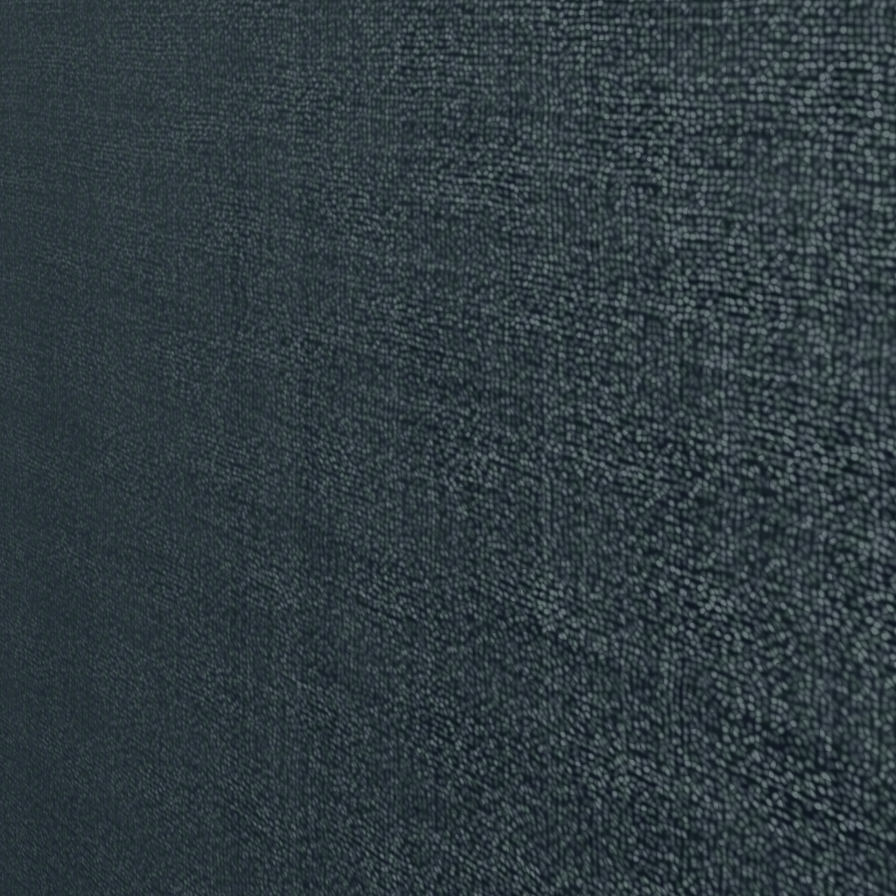
A WebGL 1 fragment shader for this texture:

```glsl
precision highp float;
// Dark blue-grey woven cloth seen at an angle, its grain growing coarser to the right.

#define COLUMN_DENSITY 600.0
#define ROW_DENSITY 192.0
#define COLUMN_VANISH 1.3
#define ROW_VANISH 1.0
#define CONTRAST_LEFT 0.20
#define CONTRAST_RIGHT 0.80
#define STREAK_STRENGTH 0.30
#define SHADOW vec3(0.055, 0.090, 0.122)
#define MIDDLE vec3(0.178, 0.226, 0.246)
#define LIGHT vec3(0.400, 0.452, 0.465)

uniform vec2 u_resolution;

const float TAU = 6.2831853;

float hash(vec2 p) {
  vec3 q = fract(vec3(p.xyx) * 0.1031);
  q += dot(q, q.yzx + 33.33);
  return fract((q.x + q.y) * q.z);
}

vec2 hash2(vec2 p) {
  return vec2(hash(p), hash(p + 57.3));
}

// Thread coordinates: upright columns, and rows fanning from the upper left.
vec2 weaveCoords(vec2 uv) {
  float column = -COLUMN_DENSITY / (uv.x + COLUMN_VANISH);
  float row = ROW_DENSITY * (1.0 - uv.y) / (uv.x + ROW_VANISH);
  column += 0.20 * sin(row * 0.31) + 0.10 * sin(row * 0.83);
  row += 0.20 * sin(column * 0.11) + 0.10 * sin(column * 0.47 + row * 0.13);
  return vec2(column, row) + vec2(500.0, 20.0);
}

// Cellular noise: one uneven bump per thread crossing, tilted at random.
float threadGrain(vec2 p, float jitter) {
  vec2 cell = floor(p);
  float nearest = 9.0;
  float gain = 1.0;
  for (int j = -1; j <= 1; j++) {
    for (int i = -1; i <= 1; i++) {
      vec2 id = cell + vec2(float(i), float(j));
      vec2 random = hash2(id);
      vec2 offset = id + 0.5 + jitter * (random - 0.5) - p;
      offset.y += 0.6 * (random.x - 0.5) * offset.x;
      float dist = length(offset * vec2(0.92, 1.08));
      if (dist < nearest) {
        nearest = dist;
        float level = hash(id + 19.7);
        gain = 0.50 + 0.95 * level * level;
      }
    }
  }
  return gain * (1.0 - smoothstep(0.05, 0.72, nearest));
}

// Lighter or darker stretch of a single thread, fading out at its edges.
float threadStreak(float across, float along, float seed) {
  float id = floor(across);
  float phase = TAU * hash(vec2(id, seed));
  float profile = 0.5 - 0.5 * cos(TAU * fract(across));
  float stretch = 0.5 + 0.5 * sin(along * 0.16 + phase);
  return profile * stretch * (hash(vec2(id, seed + 7.0)) - 0.5) * 2.0;
}

// Returns the brightness of the cloth and, second, its lean towards green.
vec2 clothTone(vec2 uv) {
  vec2 p = weaveCoords(uv);
  float nearness = smoothstep(-0.10, 0.90, uv.x);
  float contrast = mix(CONTRAST_LEFT, CONTRAST_RIGHT, nearness);
  float jitter = mix(1.0, 0.6, uv.x * uv.y);

  // Patches where the grain is pronounced or the rows show as lines.
  float patches = sin(p.x * 0.13 + p.y * 0.09) * sin(p.y * 0.23 - p.x * 0.05);
  float grain = threadGrain(p, jitter) - 0.33;
  float rowLines = -cos(TAU * p.y) * (0.09 + 0.10 * patches);
  float columnLines = -cos(TAU * p.x) * (0.05 - 0.05 * patches);
  float streaks = threadStreak(p.y, p.x, 3.0) * 0.8;
  streaks += threadStreak(p.x, p.y * 0.6, 11.0) * 0.6;
  streaks += threadStreak(p.x * 0.27, p.y * 0.3, 23.0) * 0.25;
  streaks += threadStreak(p.y * 0.3, p.x * 0.5, 31.0) * 0.22;

  float tone = 0.245 + 0.10 * uv.x + 0.11 * uv.y;
  tone += contrast * (grain * (0.95 + 0.2 * patches) + rowLines + columnLines);
  tone += STREAK_STRENGTH * streaks * (0.25 + 0.75 * nearness);
  tone += 0.014 * sin(uv.x * 47.0 + 2.0 * sin(uv.x * 19.0)) + 0.012 * patches;
  float green = sin(p.x * 0.9 + 2.0 * sin(p.y * 0.7)) * sin(p.y * 0.8 + p.x * 0.3);
  return vec2(tone, green);
}

vec3 clothColor(vec2 cloth) {
  vec3 color = mix(SHADOW, MIDDLE, smoothstep(-0.10, 0.41, cloth.x));
  color = mix(color, LIGHT, clamp((cloth.x - 0.33) / 0.72, 0.0, 1.0));
  return color + vec3(-0.004, 0.006, -0.009) * cloth.y;
}

void main() {
  // Four samples per pixel keep the fine threads smooth.
  vec3 color = vec3(0.0);
  for (int j = 0; j < 2; j++) {
    for (int i = 0; i < 2; i++) {
      vec2 shift = (vec2(float(i), float(j)) - 0.5) * 0.5;
      vec2 uv = (gl_FragCoord.xy + shift) / u_resolution;
      color += clothColor(clothTone(uv));
    }
  }
  gl_FragColor = vec4(color * 0.25, 1.0);
}
```
